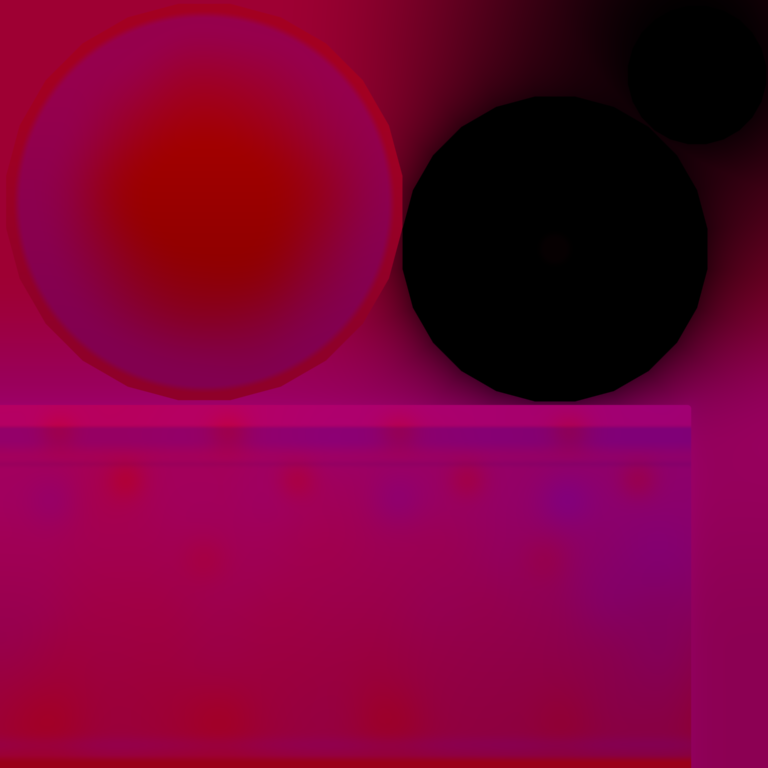
A three.js fragment shader for this background:

```glsl
// Draws a glowing red disc and two black discs above a mottled magenta slab.
#define GLOW_DISC vec3(0.266, 0.737, 0.258)
#define DARK_DISC vec3(0.7227, 0.6758, 0.1985)
#define SMALL_DISC vec3(0.9076, 0.9023, 0.0900)
#define SLAB_TOP 0.4727
#define SLAB_RIGHT 0.900
#define FACETS 24.0
#define EDGE 0.0012
#define SHADOW_REACH 0.045
#define SPOT_STEP 0.2220
#define MOTTLE 0.09

varying vec2 vUv;

float hash(vec2 p) {
  return fract(sin(dot(p, vec2(127.1, 311.7))) * 43758.5453);
}

float noise(vec2 p) {
  vec2 i = floor(p);
  vec2 f = fract(p);
  f = f * f * (3.0 - 2.0 * f);
  return mix(mix(hash(i), hash(i + vec2(1.0, 0.0)), f.x),
             mix(hash(i + vec2(0.0, 1.0)), hash(i + vec2(1.0, 1.0)), f.x), f.y);
}

float fill(float d) {
  return 1.0 - smoothstep(-EDGE, EDGE, d);
}

// Regular polygon with flat sides facing the axes; disc.z is its apothem.
float facetedDisc(vec2 p, vec3 disc) {
  vec2 q = p - disc.xy;
  float stepAngle = 6.283185 / FACETS;
  float angle = atan(q.y, q.x + 1e-6);
  float local = angle - stepAngle * floor(angle / stepAngle + 0.5);
  return length(q) * cos(local) - disc.z;
}

float roundedBox(vec2 p, vec2 low, vec2 high, float r) {
  vec2 q = abs(p - 0.5 * (low + high)) - 0.5 * (high - low) + r;
  return length(max(q, 0.0)) + min(max(q.x, q.y), 0.0) - r;
}

// Soft spot repeated along a horizontal row.
float spotRow(vec2 p, vec2 start, float spacing, float size) {
  float x = mod(p.x - start.x + 0.5 * spacing, spacing) - 0.5 * spacing;
  vec2 q = vec2(x, p.y - start.y) / size;
  return exp(-dot(q, q));
}

// Crimson to magenta wall, falling to black at the upper right.
vec3 wallColor(vec2 p, float darkDist) {
  float low = 1.0 - smoothstep(0.46, 0.65, p.y);
  vec3 wall = mix(vec3(0.62, 0.0, 0.20), vec3(0.60, 0.0, 0.37), low);
  wall = mix(vec3(0.55, 0.0, 0.325), wall, smoothstep(0.15, 0.46, p.y));
  float light = smoothstep(-0.03, 0.55, distance(p, vec2(0.90, 0.96)));
  float shadow = 0.55 * exp(-max(darkDist, 0.0) / SHADOW_REACH);
  return wall * light * (1.0 - shadow);
}

vec3 slabColor(vec2 p) {
  float right = smoothstep(0.25, 0.9, p.x);
  float height = smoothstep(0.0, 0.42, p.y);
  vec3 color = mix(vec3(0.60, 0.0, 0.23), vec3(0.64, 0.0, 0.36), height);
  color += right * vec3(-0.07, 0.0, 0.035);

  // Broad mottling
  float cloud = noise(p * 7.0 + 3.0) * 0.65 + noise(p * 14.0) * 0.35 - 0.5;
  color += MOTTLE * cloud * vec3(-0.4, 0.0, 1.0);

  // Repeated red and violet spots
  float red = spotRow(p, vec2(0.165, 0.375), SPOT_STEP, 0.025)
            + spotRow(p, vec2(0.076, 0.437), SPOT_STEP, 0.026)
            + 0.6 * spotRow(p, vec2(0.267, 0.271), 2.0 * SPOT_STEP, 0.032)
            + 0.7 * spotRow(p, vec2(0.064, 0.060), SPOT_STEP, 0.050);
  float violet = spotRow(p, vec2(0.070, 0.349), SPOT_STEP, 0.036)
               * smoothstep(0.25, 0.55, abs(p.x - 0.29) + 0.28)
               + 0.7 * spotRow(p, vec2(0.850, 0.240), 2.0, 0.110)
               + 0.6 * spotRow(p, vec2(0.0, 0.180), 2.0, 0.070);
  color += red * vec3(0.04, 0.0, -0.10) + violet * vec3(-0.05, 0.0, 0.07);

  // Lip, violet groove and fine seams
  float depth = SLAB_TOP - p.y;
  float lip = 1.0 - smoothstep(0.024, 0.032, depth);
  float groove = smoothstep(0.026, 0.032, depth) * (1.0 - smoothstep(0.045, 0.068, depth));
  float seam = exp(-pow((depth - 0.077) / 0.004, 2.0));
  color += lip * vec3(0.07, 0.0, 0.03) + groove * vec3(-0.06, 0.0, 0.05);
  color -= seam * vec3(0.03, 0.0, 0.0);
  float violetFoot = exp(-pow((p.y - 0.030) / 0.012, 2.0));
  color += violetFoot * vec3(-0.02, 0.0, 0.06);
  return mix(color, vec3(0.60, 0.0, 0.10), 1.0 - smoothstep(0.006, 0.018, p.y));
}

vec3 glowDiscColor(vec2 p) {
  vec2 q = p - GLOW_DISC.xy;
  float r = length(q);
  float below = smoothstep(-0.20, 0.20, -q.y);
  vec3 core = mix(vec3(0.66, 0.0, 0.0), vec3(0.54, 0.0, 0.0), below);
  vec3 rim = mix(vec3(0.59, 0.0, 0.30), vec3(0.51, 0.0, 0.31), below);
  vec3 ring = mix(vec3(0.64, 0.0, 0.13), vec3(0.56, 0.0, 0.16), below);
  float reach = r + 0.02 * (noise(p * 12.0) - 0.5) - 0.06 * q.x;
  vec3 color = mix(core, rim, smoothstep(0.065, 0.235, reach));
  return mix(color, ring, smoothstep(0.238, 0.250, r));
}

void main() {
  vec2 p = vUv;
  float darkDist = facetedDisc(p, DARK_DISC);
  float smallDist = facetedDisc(p, SMALL_DISC);
  vec3 color = wallColor(p, min(darkDist, smallDist));

  float slab = roundedBox(p, vec2(-0.1), vec2(SLAB_RIGHT, SLAB_TOP), 0.005);
  color += vec3(0.02, 0.0, 0.04) * exp(-max(slab, 0.0) / 0.015);
  color = mix(color, slabColor(p), fill(slab));
  color = mix(color, glowDiscColor(p), fill(facetedDisc(p, GLOW_DISC)));

  // Black discs, the larger with a faint ember at its heart
  float ember = 1.0 - smoothstep(0.012, 0.026, distance(p, DARK_DISC.xy));
  color = mix(color, ember * vec3(0.025, 0.0, 0.004), fill(darkDist));
  color = mix(color, vec3(0.0), fill(smallDist));
  gl_FragColor = vec4(clamp(color, 0.0, 1.0), 1.0);
}
```
